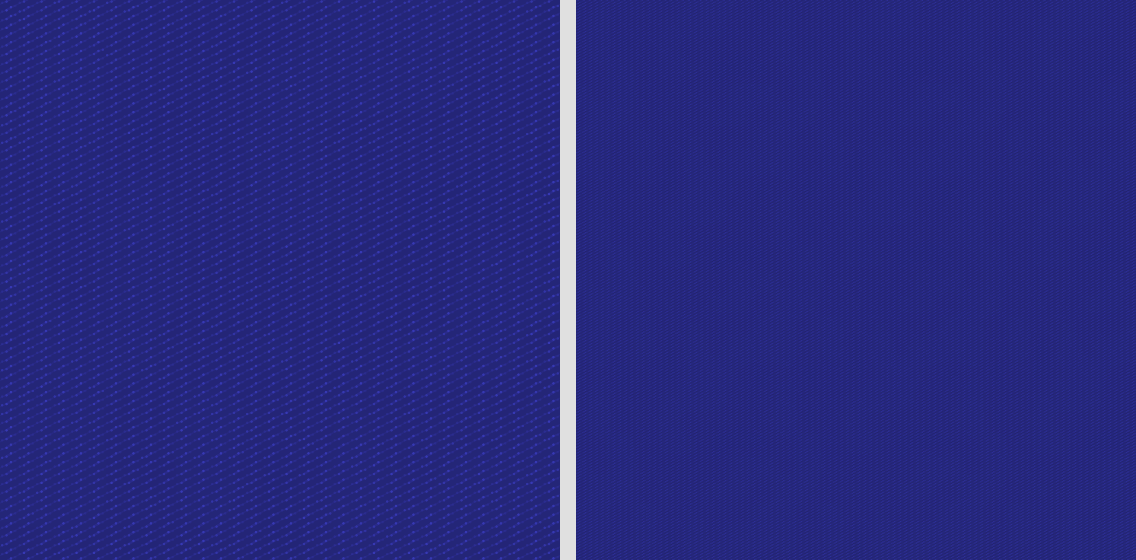
Left: one tile. Right: repeated 3 by 3.
Reproduce this texture procedurally as a WebGL 2 fragment shader.

```glsl
#version 300 es
precision highp float;

uniform vec2 u_resolution;
out vec4 outColor;

const float COLUMNS = 32.0;
const float ROWS = 64.0;
const float RISE = 32.0; // whole rows climbed across the canvas
const int THREADS = 4;   // thread tips along each repeat

const vec3 CLOTH = vec3(0.14, 0.147, 0.468);
const vec3 RIDGE = vec3(0.16, 0.163, 0.54);
const vec3 GLINT = vec3(0.215, 0.225, 0.71);

float hash(vec2 p) {
    vec3 q = fract(p.xyx * vec3(0.1031, 0.1030, 0.0973));
    q += dot(q, q.yzx + 33.33);
    return fract((q.x + q.y) * q.z);
}

// Value noise that wraps after a whole number of cells
float wrappedNoise(vec2 uv, float period) {
    vec2 p = uv * period;
    vec2 i = floor(p);
    vec2 f = smoothstep(0.0, 1.0, fract(p));
    vec2 lo = mod(i, period);
    vec2 hi = mod(i + 1.0, period);
    float bottom = mix(hash(lo), hash(vec2(hi.x, lo.y)), f.x);
    float top = mix(hash(vec2(lo.x, hi.y)), hash(hi), f.x);
    return mix(bottom, top, f.y);
}

float disc(vec2 p, float radius, float blur) {
    return 1.0 - smoothstep(-blur, blur, length(p) - radius);
}

// Tips differ in brightness; a few repeats have a raised dim tip
float tipStrength(int thread, float wear) {
    float strengths[THREADS] = float[](0.35, 0.8, 1.0, 0.25);
    float raised = step(0.88, wear) * 0.4;
    return min(strengths[thread] * (0.85 + 0.15 * wear) + raised, 1.0);
}

void main() {
    vec2 uv = gl_FragCoord.xy / u_resolution;
    float blur = 0.5 * ROWS / min(u_resolution.x, u_resolution.y);

    // Sheared cells follow the rising twill
    vec2 grid = vec2(uv.x * COLUMNS, uv.y * ROWS - uv.x * RISE);
    vec2 id = vec2(mod(floor(grid.x), COLUMNS), mod(floor(grid.y), ROWS));
    vec2 p = (fract(grid) - 0.5) * vec2(ROWS / COLUMNS, 1.0);
    float slope = RISE / ROWS;

    // Soft cloth with continuous diagonal ridges
    vec3 color = CLOTH * (0.992 + 0.016 * wrappedNoise(uv, 8.0));
    float swell = 0.5 + 0.5 * cos(6.2831853 * (grid.x - 0.55));
    float ridge = 1.0 - smoothstep(-blur, blur, abs(p.y) - mix(0.08, 0.15, swell));
    color = mix(color, RIDGE, ridge * mix(0.6, 1.0, swell));

    // Small bright thread tips stepping up the ridge
    for (int k = 0; k < THREADS; k++) {
        float wear = hash(id + float(k) * 71.0);
        float side = k % 2 == 0 ? 0.06 : -0.06;
        vec2 d = p - vec2(-0.75 + 0.5 * float(k), side);
        d.y += slope * d.x;
        float tip = disc(d, 0.135, blur);
        color = mix(color, GLINT, tip * tipStrength(k, wear));
    }

    outColor = vec4(color, 1.0);
}
```
